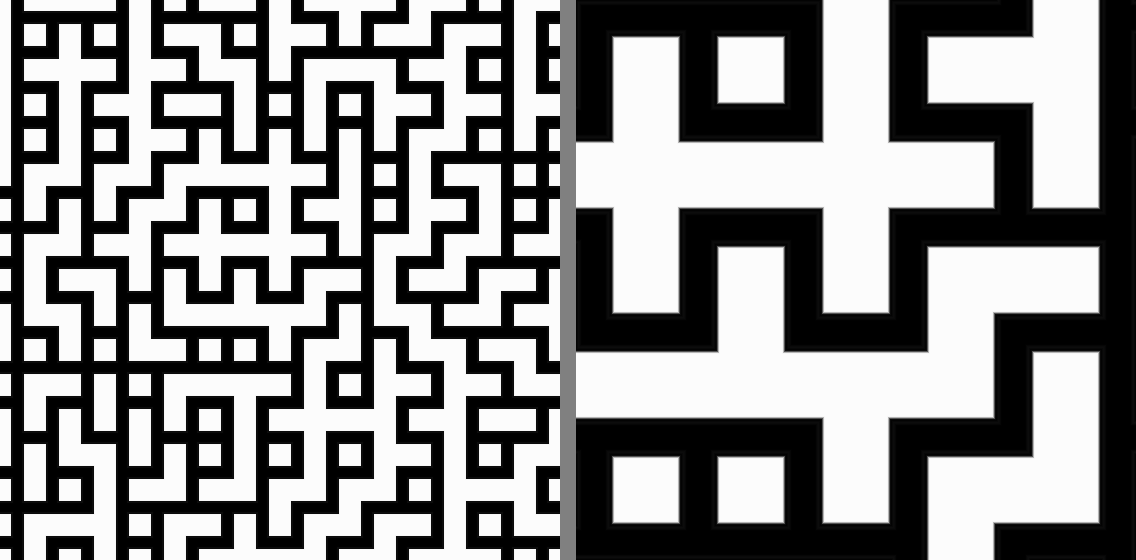
Left: the whole. Right: its middle third, enlarged.
This pattern is drawn by a Shadertoy shader. Its source:

```glsl
// Black maze of thick right-angled lines on white, with ladders and small boxes.

const float CELLS       = 16.0;              // grid cells per canvas height
const float HALF_WIDTH  = 0.185;             // half the line width, in cells
const float SOFTNESS    = 0.018;             // least half-width of an edge blend, in cells
const float RUN_LENGTH  = 8.0;               // vertices sharing one stitch rhythm
const vec2  SOLID_SHARE = vec2(0.06, 0.22);  // unbroken runs: horizontal, vertical
const vec2  FLIP_SHARE  = vec2(0.06, 0.09);  // stray stitches: horizontal, vertical
const float SHEEN_POS   = 0.14;              // faint inner contour, from the centre line
const float SHEEN_HALF  = 0.015;
const float SEED        = 37.0;

const vec3 PAPER = vec3(0.99);
const vec3 INK   = vec3(0.0);
const vec3 SHEEN = vec3(0.05);

float hash(vec3 p) {
    p = fract((p + SEED) * 0.1031);
    p += dot(p, p.zyx + 31.32);
    return fract((p.x + p.y) * p.z);
}

// Whether a vertex reaches forward (or else backward) along its grid line.
// axis 0 is horizontal, axis 1 is vertical.
bool reachesForward(vec2 vertex, int axis) {
    float along = vertex[axis];
    float line = vertex[1 - axis];
    float salt = float(axis) * 11.0;

    float shift = floor(RUN_LENGTH * hash(vec3(line, 5.0, salt)));
    float run = floor((along + shift) / RUN_LENGTH);
    if (hash(vec3(line, run, salt + 1.0)) < SOLID_SHARE[axis]) return true;

    float phase = step(0.5, hash(vec3(line, run, salt + 2.0)));
    float flip = step(hash(vec3(line, along, salt + 3.0)), FLIP_SHARE[axis]);
    return mod(along + phase + flip, 2.0) < 0.5;
}

// An edge is drawn when either of its two ends reaches for it.
bool hasEdge(vec2 vertex, int axis) {
    vec2 next = vertex + (axis == 0 ? vec2(1.0, 0.0) : vec2(0.0, 1.0));
    return reachesForward(vertex, axis) || !reachesForward(next, axis);
}

// Square-cornered distance to the centre lines of the maze.
float mazeDistance(vec2 p) {
    vec2 vertex = floor(p);
    vec2 q = fract(p) - 0.5;
    vec2 a = abs(q);
    float d = max(a.x, a.y);
    if (hasEdge(vertex, 0)) d = min(d, max(a.y, -q.x));
    if (hasEdge(vertex - vec2(1.0, 0.0), 0)) d = min(d, max(a.y, q.x));
    if (hasEdge(vertex, 1)) d = min(d, max(a.x, -q.y));
    if (hasEdge(vertex - vec2(0.0, 1.0), 1)) d = min(d, max(a.x, q.y));
    return d;
}

void mainImage(out vec4 fragColor, in vec2 fragCoord) {
    vec2 p = fragCoord / iResolution.y * CELLS;
    float blend = max(SOFTNESS, 0.5 * CELLS / iResolution.y);
    float d = mazeDistance(p);

    // Ink with its faint contour, then the paper around it
    float contour = abs(d - SHEEN_POS) - SHEEN_HALF;
    vec3 color = mix(SHEEN, INK, smoothstep(-blend, blend, contour));
    color = mix(color, PAPER, smoothstep(-blend, blend, d - HALF_WIDTH));
    fragColor = vec4(color, 1.0);
}
```
